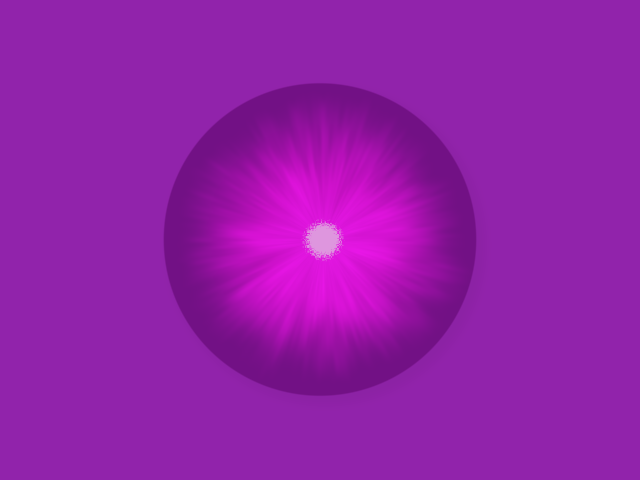
Give the GLSL for this background, as a Shadertoy shader.

```glsl
const vec3 BACKDROP = vec3(0.57, 0.137, 0.67);
const vec3 DISC = vec3(0.447, 0.066, 0.52);
const vec3 MAGENTA = vec3(0.80, 0.06, 0.785);
const vec3 HOT = vec3(0.88, 0.085, 0.875);
const vec3 CORE = vec3(0.87, 0.59, 0.87);

// Lengths are fractions of the canvas height.
const vec2 DISC_CENTER = vec2(0.0, 0.001);
const vec2 CORE_CENTER = vec2(0.007, 0.0);
const float DISC_RADIUS = 0.3255;
const float CORE_RADIUS = 0.035;
const float CORE_SOFTNESS = 0.008;
const float GLOW_START = 0.11;
const float GLOW_END = 0.30;
const float RAY_REACH = 0.085;
const float RAY_CONTRAST = 0.13;
const float GRAIN_CELLS = 384.0;
const vec2 SHADOW_OFFSET = vec2(0.012, -0.012);
const float SHADOW_STRENGTH = 0.035;
const float TAU = 6.2831853;

float hash(vec2 p) {
    vec3 q = fract(vec3(p.xyx) * 0.1031);
    q += dot(q, q.yzx + 33.33);
    return fract((q.x + q.y) * q.z);
}

// Value noise that wraps around in x after the given period.
float wrapNoise(vec2 p, float period) {
    vec2 cell = floor(p);
    vec2 f = fract(p);
    f = f * f * (3.0 - 2.0 * f);
    float x0 = mod(cell.x, period);
    float x1 = mod(cell.x + 1.0, period);
    float low = mix(hash(vec2(x0, cell.y)), hash(vec2(x1, cell.y)), f.x);
    float high = mix(hash(vec2(x0, cell.y + 1.0)), hash(vec2(x1, cell.y + 1.0)), f.x);
    return mix(low, high, f.y);
}

// Layered radial streaks, centred on zero.
float rays(float turn, float radius) {
    float sum = 0.0;
    float weight = 0.4;
    float count = 22.0;
    for (int i = 0; i < 4; i++) {
        float layer = float(i);
        vec2 p = vec2(turn * count, radius * (7.0 + 4.0 * layer) + 19.0 * layer);
        sum += weight * (wrapNoise(p, count) - 0.5);
        weight *= 0.75;
        count *= 2.0;
    }
    return sum;
}

void mainImage(out vec4 fragColor, in vec2 fragCoord) {
    vec2 uv = (fragCoord - 0.5 * iResolution.xy) / iResolution.y;
    float pixel = 1.0 / iResolution.y;

    // Backdrop with a faint shadow to the lower right
    float shadowDist = length(uv - DISC_CENTER - SHADOW_OFFSET) - DISC_RADIUS;
    float shadow = 1.0 - smoothstep(-0.01, 0.025, shadowDist);
    vec3 color = BACKDROP * (1.0 - SHADOW_STRENGTH * shadow);

    // Streaked glow inside the disc
    vec2 p = uv - CORE_CENTER;
    float radius = length(p);
    float turn = atan(p.y, p.x) / TAU + 0.5;
    float streak = rays(turn, radius);
    float glowRadius = radius - RAY_REACH * streak;
    float glow = 1.0 - smoothstep(GLOW_START, GLOW_END, glowRadius);
    float lean = dot(p, vec2(0.7, -0.7)) / max(radius, 0.001);
    float heat = exp(-radius * radius / 0.016) + 0.12 * lean;
    vec3 flame = mix(MAGENTA, HOT, clamp(heat + 0.8 * streak, 0.0, 1.0));
    flame *= 1.0 + RAY_CONTRAST * streak * smoothstep(0.03, 0.08, radius);
    vec3 iris = mix(DISC, flame, glow);

    // Pale core with a grainy rim
    float grain = hash(floor(uv * GRAIN_CELLS) + 500.0) - 0.5;
    float coreDist = radius - CORE_RADIUS + 0.012 * grain;
    float core = 1.0 - smoothstep(-CORE_SOFTNESS, CORE_SOFTNESS, coreDist);
    iris = mix(iris, CORE, core);

    // Disc edge
    float discDist = length(uv - DISC_CENTER) - DISC_RADIUS;
    color = mix(color, iris, 1.0 - smoothstep(-pixel, pixel, discDist));
    fragColor = vec4(color, 1.0);
}
```
